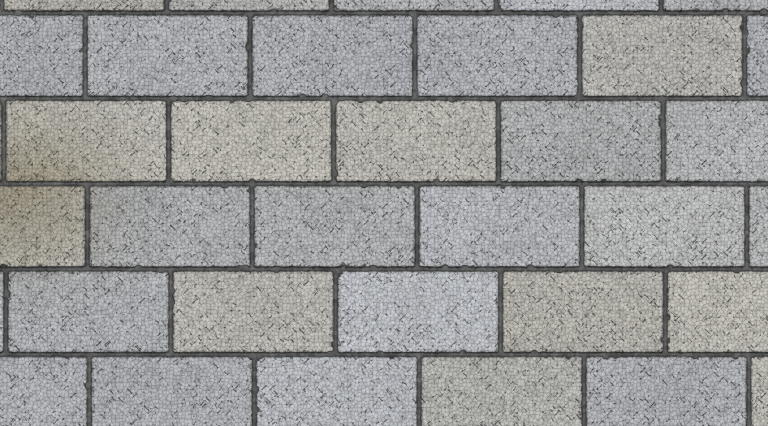
A Shadertoy shader for this texture:

```glsl
// Wall of weathered grey concrete blocks in running bond with dark recessed joints.

// Lengths are in canvas heights.
#define BLOCK vec2(0.387, 0.2004)   // block pitch, joint included
#define ORIGIN vec2(0.014, 0.168)   // corner of the first whole block
#define ROW_DRIFT 0.0025            // sideways creep per course
#define JOINT 0.0062                // half the joint width
#define CORNER 0.006                // corner rounding
#define GRAIN 0.0085                // aggregate size
#define PIT 0.0125                  // spacing of the pits
#define FACE 0.69                   // mean block brightness
#define WARM vec3(1.01, 1.0, 0.955)
#define COOL vec3(0.985, 1.0, 1.025)
#define MORTAR vec3(0.355, 0.36, 0.355)
#define STAIN vec3(0.80, 0.76, 0.67)

vec2 hash2(vec2 p) {
    vec3 v = fract(p.xyx * vec3(0.1031, 0.1030, 0.0973));
    v += dot(v, v.yzx + 33.33);
    return fract((v.xx + v.yz) * v.zy);
}

// Cellular noise: nearest distance, second distance, random value of the cell
vec3 cells(vec2 p) {
    vec2 base = floor(p);
    vec3 result = vec3(8.0, 8.0, 0.0);
    for (int y = -1; y <= 1; y++)
    for (int x = -1; x <= 1; x++) {
        vec2 cell = base + vec2(x, y);
        float dist = length(cell + 0.1 + 0.8 * hash2(cell) - p);
        if (dist < result.x) result = vec3(dist, result.x, hash2(cell + 71.0).x);
        else result.y = min(result.y, dist);
    }
    return result;
}

// Layered, warped sines, roughly -1 to 1
float blotch(vec2 p) {
    float sum = 0.0, amp = 0.5;
    for (int i = 0; i < 4; i++) {
        p = mat2(0.8, 0.6, -0.6, 0.8) * p * 1.7 + 1.3;
        p += 0.6 * sin(p.yx * 0.8);
        sum += amp * sin(p.x) * sin(p.y + 0.7);
        amp *= 0.7;
    }
    return sum;
}

float roundBox(vec2 p, vec2 halfSize, float radius) {
    vec2 q = abs(p) - halfSize + radius;
    return length(max(q, 0.0)) + min(max(q.x, q.y), 0.0) - radius;
}

void mainImage(out vec4 fragColor, in vec2 fragCoord) {
    vec2 p = fragCoord / iResolution.y;
    float pixel = 1.0 / iResolution.y;

    // Running bond layout
    vec2 q = p - ORIGIN;
    float row = floor(q.y / BLOCK.y);
    q.x += ROW_DRIFT * row - 0.5 * BLOCK.x * mod(row, 2.0);
    vec2 id = vec2(floor(q.x / BLOCK.x), row);
    vec2 local = q - (id + 0.5) * BLOCK;
    vec2 random = hash2(id + 19.0);

    // Surface noise
    vec3 grain = cells(p / GRAIN + 40.0);
    vec3 pits = cells(p / PIT + 0.35 * sin(p.yx * 310.0) + 90.0);
    vec3 chips = cells(p / 0.03 + 20.0);
    float cloud = blotch(p * 9.0 + random * 20.0);

    // Block outline, worn and chipped
    float d = roundBox(local, 0.5 * BLOCK - JOINT, CORNER);
    d += 0.0012 * blotch(p * 75.0) + 0.0012 * (grain.x - 0.45);
    d += 0.005 * step(0.8, chips.z) * smoothstep(0.35, 0.1, chips.x);

    // Block face: tone, aggregate and pits
    float tone = FACE + 0.07 * (random.x - 0.5) + 0.022 * cloud;
    tone += 0.09 * (grain.z - 0.5) + 0.16 * (0.4 - grain.x);
    tone -= 0.07 * smoothstep(0.22, 0.0, grain.y - grain.x);
    float density = 0.36 + 0.14 * cloud - 0.7 * local.y;
    float pitMask = smoothstep(density + 0.1, density - 0.1, pits.z);
    tone -= 0.24 * pitMask * smoothstep(0.38, 0.1, pits.x);
    tone -= 0.09 * smoothstep(-0.006, 0.0, d);
    vec3 face = tone * mix(WARM, COOL, smoothstep(0.1, 0.8, random.y));

    // Damp brown stain fading in from the left
    vec2 s = (p - vec2(0.03, 0.53)) / vec2(0.22, 0.16);
    face *= mix(vec3(1.0), STAIN, exp(-dot(s, s)) * (0.85 + 0.2 * cloud));

    // Mortar, darkest against the blocks and under their lower edges
    float underside = step(0.5 * BLOCK.y - JOINT, -local.y);
    float shadow = smoothstep(JOINT, 0.0, d) * (0.35 + 0.25 * underside);
    vec3 mortar = MORTAR * (1.0 - shadow + 0.25 * (grain.z - 0.5));
    mortar *= 1.0 + 0.15 * blotch(p * 24.0);

    vec3 color = mix(face, mortar, smoothstep(-pixel, pixel, d));
    fragColor = vec4(clamp(color, 0.0, 1.0), 1.0);
}
```
